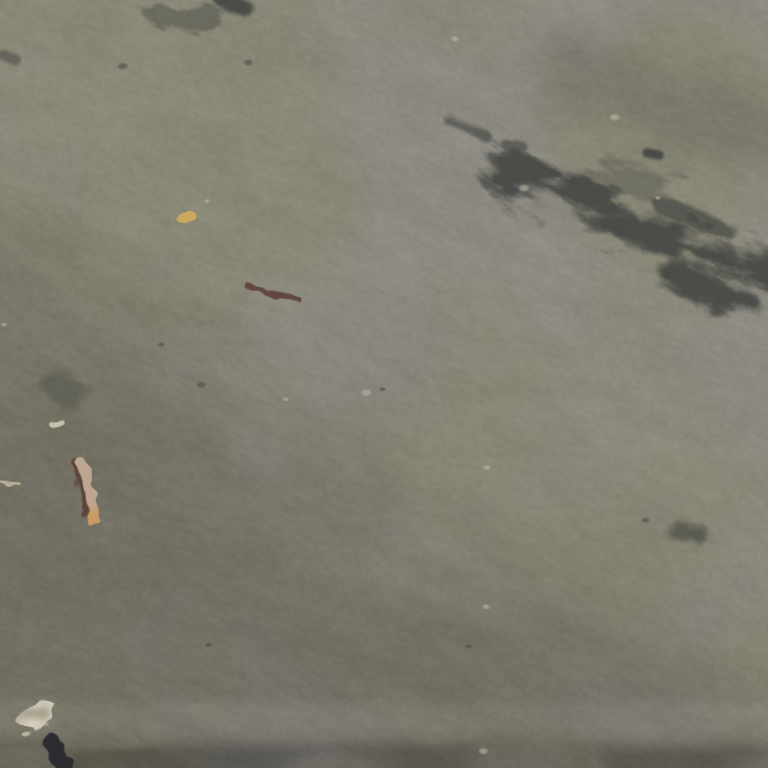
This texture is drawn by a three.js fragment shader. Its source:

```glsl
// Worn grey pavement with oily stains, scattered litter and a pale curb edge.
varying vec2 vUv;

float hash(vec2 p) {
  vec3 q = fract(vec3(p.xyx) * 0.1031);
  q += dot(q, q.yzx + 33.33);
  return fract((q.x + q.y) * q.z);
}

float noise(vec2 p) {
  vec2 i = floor(p), f = fract(p);
  f = f * f * (3.0 - 2.0 * f);
  return mix(mix(hash(i), hash(i + vec2(1, 0)), f.x),
             mix(hash(i + vec2(0, 1)), hash(i + vec2(1, 1)), f.x), f.y);
}

float fbm(vec2 p) {
  float sum = 0.0, amp = 0.5;
  for (int i = 0; i < 5; i++) {
    sum += amp * noise(p);
    p = mat2(1.6, 1.2, -1.2, 1.6) * p + 7.3;
    amp *= 0.5;
  }
  return sum;
}

float segment(vec2 p, vec2 a, vec2 b) {
  vec2 ab = b - a;
  return length(p - a - ab * clamp(dot(p - a, ab) / dot(ab, ab), 0.0, 1.0));
}

// Soft capsule whose outline is eaten away by a ragged offset
float stain(vec2 p, vec2 a, vec2 b, float radius, float ragged) {
  float d = segment(p, a, b) + ragged * radius;
  return 1.0 - smoothstep(radius * 0.3, radius * 1.2, d);
}

// Hard-edged capsule for litter
float chip(vec2 p, vec2 a, vec2 b, float radius) {
  return 1.0 - smoothstep(radius - 0.0015, radius + 0.0015, segment(p, a, b));
}

// Sparse specks, one candidate per cell
float specks(vec2 p, float cells, float rarity) {
  vec2 id = floor(p * cells);
  vec2 centre = 0.25 + 0.5 * vec2(hash(id + 11.0), hash(id + 47.0));
  float size = mix(0.05, 0.11, hash(id + 83.0));
  float d = length((fract(p * cells) - centre) * vec2(0.8, 1.2));
  return step(rarity, hash(id)) * (1.0 - smoothstep(size * 0.4, size * 1.3, d));
}

void main() {
  vec2 p = vUv;
  vec2 drift = vec2(dot(p, vec2(0.91, -0.41)), dot(p, vec2(0.41, 0.91)));
  float cloud = fbm(drift * vec2(3.0, 5.0) + 4.0) - 0.48;
  float streak = fbm(drift * vec2(14.0, 34.0)) - 0.48;

  // Broad tone: dark lower left, pale upper right, olive patches
  float light = smoothstep(0.38, 0.78, dot(p, vec2(0.52, 0.85)) + cloud * 0.35);
  vec3 color = mix(vec3(0.455, 0.445, 0.418), vec3(0.55, 0.54, 0.507), light);
  float olive = fbm(p * 3.5 + 21.0) + 0.22 * smoothstep(0.35, 0.0, p.x);
  color = mix(color, color * vec3(0.98, 0.98, 0.91), smoothstep(0.42, 0.66, olive));
  float shade = stain(p, vec2(0.76, 0.91), vec2(1.05, 0.80), 0.085, cloud * 1.5);
  color *= 1.0 - 0.10 * shade;

  // Slanted grain and fine grit
  float grain = noise(drift * vec2(75.0, 190.0)) + noise(p * 240.0) - 1.0;
  color += 0.045 * streak + 0.020 * grain;

  // Curb: pale lip above a dark, patchy gutter
  float curb = p.y + 0.008 * cloud + 0.006 * p.x;
  float lip = smoothstep(0.035, 0.06, curb) * (1.0 - smoothstep(0.075, 0.10, curb));
  float gutter = 1.0 - smoothstep(0.018, 0.045, curb);
  color += 0.035 * lip;
  color *= 1.0 - gutter * (0.06 + 0.16 * smoothstep(0.4, 0.65, noise(p * vec2(7.0, 20.0))));

  // Large oily stain, broken along the drift direction
  float ragged = 4.0 * (fbm(drift * vec2(20.0, 42.0) + 9.0) - 0.46);
  float oil = stain(p, vec2(0.67, 0.775), vec2(0.79, 0.725), 0.034, ragged * 0.7);
  oil = max(oil, stain(p, vec2(0.78, 0.715), vec2(1.02, 0.635), 0.038, ragged * 0.6));
  oil = max(oil, stain(p, vec2(0.87, 0.645), vec2(0.98, 0.605), 0.026, ragged * 0.5));
  oil = max(oil, 0.8 * stain(p, vec2(0.86, 0.73), vec2(0.95, 0.695), 0.014, ragged * 0.5));
  oil = max(oil, 0.4 * stain(p, vec2(0.77, 0.775), vec2(0.85, 0.765), 0.024, ragged));

  // Small isolated stains
  float spot = 0.7 * stain(p, vec2(0.585, 0.842), vec2(0.63, 0.824), 0.011, ragged * 0.4);
  spot = max(spot, 0.7 * stain(p, vec2(0.66, 0.812), vec2(0.68, 0.809), 0.010, ragged * 0.4));
  spot = max(spot, stain(p, vec2(0.843, 0.801), vec2(0.858, 0.798), 0.008, 0.0));
  spot = max(spot, stain(p, vec2(0.29, 1.005), vec2(0.32, 0.988), 0.014, ragged * 0.3));
  spot = max(spot, 0.5 * stain(p, vec2(0.21, 0.99), vec2(0.26, 0.973), 0.018, ragged));
  spot = max(spot, 0.7 * stain(p, vec2(0.885, 0.308), vec2(0.91, 0.302), 0.016, ragged * 0.4));
  spot = max(spot, 0.4 * stain(p, vec2(0.075, 0.50), vec2(0.09, 0.485), 0.024, ragged * 0.5));
  spot = max(spot, 0.6 * stain(p, vec2(0.005, 0.928), vec2(0.02, 0.922), 0.009, 0.0));
  color = mix(color, vec3(0.25, 0.26, 0.25), 0.85 * max(oil, spot));

  // Scattered grit, dark and pale
  color = mix(color, vec3(0.30, 0.29, 0.27), 0.6 * specks(p, 17.0, 0.955));
  color = mix(color, vec3(0.74, 0.71, 0.65), 0.6 * specks(p + 3.7, 19.0, 0.965));

  // Litter: twig, leaf, wood splinter, paper scraps, pebble and its shadow
  float wobble = 0.007 * (noise(p * 95.0) - 0.5);
  vec2 q = p + wobble;
  color = mix(color, vec3(0.36, 0.25, 0.22), 0.9 * chip(q, vec2(0.322, 0.629), vec2(0.388, 0.608), 0.0032));
  color = mix(color, vec3(0.80, 0.66, 0.36), chip(q, vec2(0.240, 0.716), vec2(0.249, 0.720), 0.0075));
  color = mix(color, vec3(0.36, 0.27, 0.23), chip(q, vec2(0.099, 0.398), vec2(0.114, 0.335), 0.006));
  vec3 wood = mix(vec3(0.80, 0.60, 0.38), vec3(0.74, 0.65, 0.57), smoothstep(0.325, 0.35, p.y));
  color = mix(color, wood, chip(q, vec2(0.105, 0.398), vec2(0.124, 0.325), 0.0075));
  color = mix(color, vec3(0.78, 0.75, 0.67), chip(q, vec2(0.068, 0.447), vec2(0.079, 0.449), 0.004));
  color = mix(color, vec3(0.72, 0.68, 0.58), chip(q, vec2(0.0, 0.372), vec2(0.021, 0.368), 0.003));
  color = mix(color, vec3(0.17, 0.17, 0.19), chip(q, vec2(0.068, 0.034), vec2(0.085, 0.0), 0.011));
  vec3 pebble = mix(vec3(0.66, 0.63, 0.55), vec3(0.86, 0.84, 0.78), noise(p * 70.0));
  color = mix(color, pebble, chip(p + wobble * 2.0, vec2(0.038, 0.061), vec2(0.052, 0.071), 0.015));

  gl_FragColor = vec4(color, 1.0);
}
```
